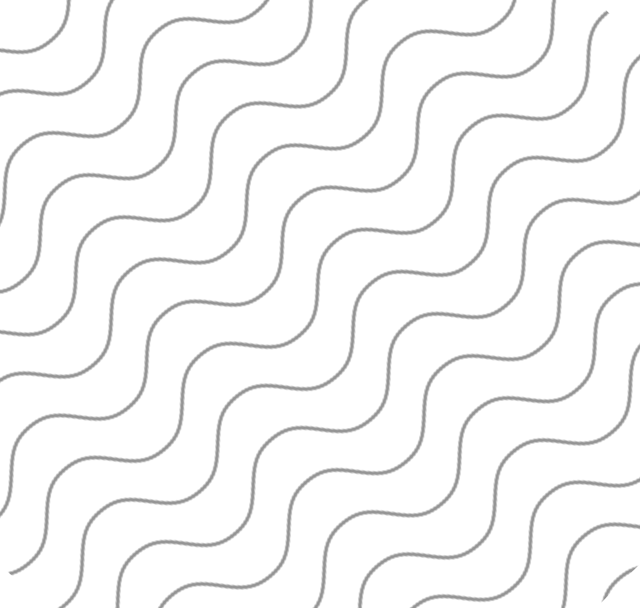
Write a Shadertoy shader that draws this pattern.

```glsl
// Diagonal rows of thin grey wavy lines on white, trimmed at the canvas corners.

const float TAU = 6.2831853;

// Rounded wave: x is its height, y its slope at a position along the row.
vec2 wave(float along) {
    float k = TAU / 0.2911;
    float t = along * k;
    float height = 0.0427 * sin(t) + 0.0026 * sin(3.0 * t);
    float slope = k * (0.0427 * cos(t) + 0.0078 * cos(3.0 * t));
    return -vec2(height, slope);
}

// Distance to the nearest of the evenly stacked waves.
float waveDistance(vec2 q) {
    vec2 w = wave(q.x);
    float offset = q.y - w.x;
    offset -= 0.0906 * round(offset / 0.0906);
    return abs(offset) / sqrt(1.0 + w.y * w.y);
}

void mainImage(out vec4 fragColor, in vec2 fragCoord) {
    float pixel = 1.0 / iResolution.y;
    vec2 p = fragCoord * pixel;
    vec2 size = iResolution.xy * pixel;

    // Tilt the rows so they climb to the right
    vec2 along = vec2(0.7648, 0.6443);
    vec2 d = p - vec2(0.6336, 0.6197);
    vec2 q = vec2(dot(d, along), dot(d, vec2(-along.y, along.x)));

    // Soft stroke with a faint ripple on its edges
    float dist = waveDistance(q) + 0.0003 * sin(q.x * TAU / 0.0062);
    float ink = 1.0 - smoothstep(0.0006, max(0.0052, 0.0006 + pixel), dist);

    // Lines stop short of the corners
    vec2 toEdge = min(p, size - p);
    ink *= smoothstep(-pixel, pixel, toEdge.x + toEdge.y - 0.0726);

    fragColor = vec4(mix(vec3(1.0), vec3(0.58), ink), 1.0);
}
```
